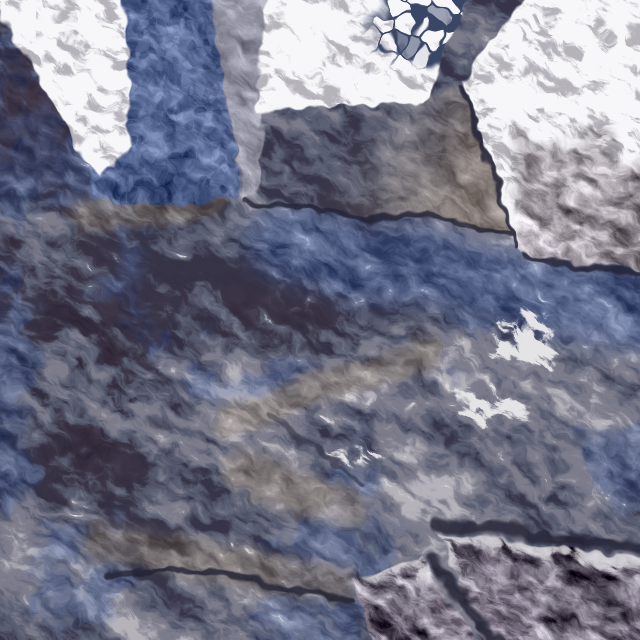
A Shadertoy shader for this texture:

```glsl
// Weathered rock wall: sunlit blocks above blue shadow, mottled slate, tan ledges and dark cracks.
#define DARK   vec3(0.215, 0.205, 0.285)
#define SLATE  vec3(0.345, 0.365, 0.445)
#define GREY   vec3(0.485, 0.485, 0.545)
#define PALE   vec3(0.71, 0.70, 0.73)
#define SUNLIT vec3(0.97, 0.97, 0.98)
#define SHADE  vec3(0.30, 0.365, 0.535)
#define TAN    vec3(0.49, 0.455, 0.44)
#define RUST   vec3(0.245, 0.20, 0.255)
#define SOFT   0.0025 // edge blur
#define WARP   0.035  // raggedness of outlines
#define RELIEF 0.75   // strength of surface bumps

float hash(vec2 p) {
    vec3 q = fract(p.xyx * 0.1031);
    q += dot(q, q.yzx + 33.33);
    return fract((q.x + q.y) * q.z);
}

float noise(vec2 p) {
    vec2 i = floor(p), f = fract(p), e = vec2(1, 0);
    f = f * f * (3.0 - 2.0 * f);
    return mix(mix(hash(i), hash(i + e), f.x), mix(hash(i + e.yx), hash(i + 1.0), f.x), f.y);
}

float fbm(vec2 p) {
    float sum = 0.0, amp = 0.5;
    for (int i = 0; i < 5; i++) {
        sum += amp * noise(p);
        p = mat2(0.8, 0.6, -0.6, 0.8) * p * 2.03 + 17.3;
        amp *= 0.55;
    }
    return sum / 1.055;
}

// Cellular noise: x = gap to the cell border, y = random value of the cell
vec2 chips(vec2 p) {
    float first = 9.0, second = 9.0, id = 0.0;
    for (int k = 0; k < 9; k++) {
        vec2 c = floor(p) + vec2(k % 3 - 1, k / 3 - 1);
        float d = length(c + vec2(hash(c), hash(c + 71.7)) - p);
        if (d < first) { second = first; first = d; id = hash(c + 31.1); }
        else second = min(second, d);
    }
    return vec2(second - first, id);
}

float side(vec2 p, vec2 a, vec2 b) {
    vec2 d = normalize(b - a);
    return dot(p - a, vec2(d.y, -d.x));
}

// Convex block, two corners per vec4, counterclockwise, negative inside
float block(vec2 p, vec4 m, vec4 n) {
    return max(max(side(p, m.xy, m.zw), side(p, m.zw, n.xy)),
               max(side(p, n.xy, n.zw), side(p, n.zw, m.xy)));
}

void paint(inout vec3 col, vec3 c, float d) { col = mix(c, col, smoothstep(-SOFT, SOFT, d)); }

// Soft stroke from s.xy to s.zw
float band(vec2 p, vec4 s, float w) {
    vec2 d = s.zw - s.xy;
    p -= s.xy;
    return 1.0 - smoothstep(0.4 * w, 1.3 * w, length(p - d * clamp(dot(p, d) / dot(d, d), 0.0, 1.0)));
}

// Soft spot, centre in b.xy and radii in b.zw
float blob(vec2 p, vec4 b) { p = (p - b.xy) / b.zw; return exp(-dot(p, p)); }

vec3 stone(float t) {
    vec3 c = mix(DARK, SLATE, smoothstep(0.08, 0.5, t));
    c = mix(c, GREY, smoothstep(0.45, 0.85, t));
    return mix(c, PALE, smoothstep(0.9, 1.35, t));
}

void mainImage(out vec4 fragColor, in vec2 fragCoord) {
    vec2 p = fragCoord / iResolution.y;
    vec2 q = p + WARP * (vec2(fbm(p * 9.0), fbm(p * 9.0 + 40.0)) - 0.5)
           + 0.3 * WARP * (vec2(noise(p * 60.0), noise(p * 60.0 + 9.0)) - 0.5);

    // Grain stretched along a slope falling to the right
    vec2 s = vec2(dot(q, vec2(0.42, -0.27)), dot(q, vec2(0.54, 0.84)));
    float patches = fbm(s * 15.0) - 0.5;
    float bump = fbm(s * 45.0) - fbm(s * 45.0 + vec2(0.2, -0.4));
    float grain = 1.3 * (fbm(s * 62.0 + 5.0) - 0.5) + RELIEF * bump;
    float rough = 0.35 * grain + 0.25 * patches;

    // Mottled shadow wall with rusty stains
    float stain = blob(q, vec4(0.15, 0.37, 0.1, 0.16)) + blob(q, vec4(0.04, 0.82, 0.11, 0.16))
                + 0.6 * blob(q, vec4(0.42, 0.51, 0.2, 0.06)) + 0.5 * blob(q, vec4(0.04, 0.58, 0.12, 0.12));
    float tone = 0.54 + 0.9 * (fbm(q * 5.0) - 0.5) + 1.7 * patches + grain;
    vec3 col = stone(tone - 0.42 * stain);
    col = mix(col, RUST + 0.2 * grain, 0.7 * min(stain, 1.0) * (1.0 - smoothstep(0.35, 0.85, tone)));

    // Blue skylight, tan ledges and small sunny flecks
    float sky = max(band(q, vec4(0.45, 0.62, 1.02, 0.51), 0.075), 0.75 * smoothstep(0.52, 0.66, fbm(q * 7.0 + 23.0)));
    col = mix(col, SHADE + rough, 0.8 * sky);
    float ledge = band(q, vec4(0.36, 0.35, 0.66, 0.44), 0.028) + band(q, vec4(0.16, 0.15, 0.52, 0.09), 0.04)
                + band(q, vec4(0.13, 0.66, 0.33, 0.69), 0.028) + band(q, vec4(0.38, 0.27, 0.55, 0.2), 0.035);
    col = mix(col, TAN + rough, 0.75 * min(ledge, 1.0));
    float fleck = blob(q, vec4(0.82, 0.47, 0.06, 0.05)) + 0.8 * blob(q, vec4(0.77, 0.36, 0.06, 0.035))
                + 0.8 * blob(q, vec4(0.57, 0.29, 0.05, 0.035));
    col = mix(col, SUNLIT * 0.92, smoothstep(0.5, 0.8, fleck + 1.2 * grain));

    // Gravel gully and shaded faces of the upper blocks
    vec2 chip = chips(q * 75.0);
    float pebble = (chip.y - 0.5) * smoothstep(0.0, 0.25, chip.x);
    paint(col, SHADE + 0.04 + 0.16 * pebble + rough, block(q, vec4(0.14, 0.69, 0.38, 0.69), vec4(0.34, 1.05, 0.17, 1.05)));
    vec3 face = mix(stone(0.45 + 1.5 * patches + grain), TAN + rough, smoothstep(0.5, 0.78, q.x + 0.6 * (0.75 - q.y)));
    paint(col, face, block(q, vec4(0.39, 0.69, 0.8, 0.645), vec4(0.72, 0.86, 0.42, 0.88)));
    paint(col, GREY + 0.1 + rough, block(q, vec4(0.385, 0.69, 0.41, 0.7), vec4(0.43, 1.05, 0.33, 1.05)));

    // Sunlit blocks, one with rubble, the right one browner below
    vec3 sun = mix(PALE, SUNLIT, smoothstep(-0.3, 0.0, grain + 0.5 * patches));
    paint(col, sun, block(q, vec4(-0.03, 1.02, 0.16, 0.72), vec4(0.205, 0.77, 0.19, 1.05)));
    float rubble = smoothstep(0.35, 0.6, blob(q, vec4(0.67, 0.96, 0.1, 0.08)) + patches);
    vec2 rock = chips(q * 36.0);
    vec3 debris = mix(SHADE * 0.75, sun, smoothstep(0.03, 0.16, rock.x) * smoothstep(0.2, 0.6, rock.y));
    paint(col, mix(sun, debris, rubble), block(q, vec4(0.41, 0.83, 0.66, 0.84), vec4(0.75, 1.05, 0.42, 1.05)));
    float brown = 1.0 - smoothstep(-0.03, 0.05, q.y + 0.4 * q.x - 1.12 + 0.3 * patches);
    sun = mix(sun, vec3(0.58, 0.55, 0.58) + 2.0 * rough, brown * smoothstep(0.79, 0.83, q.x));
    paint(col, sun, block(q, vec4(0.815, 0.61, 1.05, 0.56), vec4(1.05, 1.3, 0.72, 0.87)));

    // Fallen slabs with bright upper rims
    float slab = min(block(q, vec4(0.77, -0.05, 1.1, -0.05), vec4(1.05, 0.125, 0.69, 0.17)),
                     block(q, vec4(0.58, -0.05, 0.77, -0.05), vec4(0.665, 0.135, 0.545, 0.1)));
    float rim = smoothstep(-0.03, -0.005, slab + 0.05 * grain) * smoothstep(0.07, 0.12, q.y);
    paint(col, mix(vec3(0.46, 0.43, 0.49) + 2.2 * rough, SUNLIT * 0.9, 0.75 * rim), slab);

    // Cracks and undercut shadows
    float gap = band(q, vec4(0.39, 0.688, 0.8, 0.645), 0.005) + band(q, vec4(0.72, 0.86, 0.81, 0.62), 0.004)
              + band(q, vec4(0.82, 0.605, 1.02, 0.56), 0.006) + band(q, vec4(0.17, 0.1, 0.33, 0.105), 0.005)
              + band(q, vec4(0.33, 0.105, 0.54, 0.065), 0.007) + band(q, vec4(0.68, 0.185, 1.02, 0.145), 0.011)
              + band(q, vec4(0.68, 0.13, 0.775, -0.01), 0.009) + 0.6 * band(q, vec4(0.42, 0.36, 0.57, 0.24), 0.005);
    col = mix(col, vec3(0.13, 0.13, 0.2), 0.8 * min(gap, 1.0));
    fragColor = vec4(clamp(col, 0.0, 1.0), 1.0);
}
```
